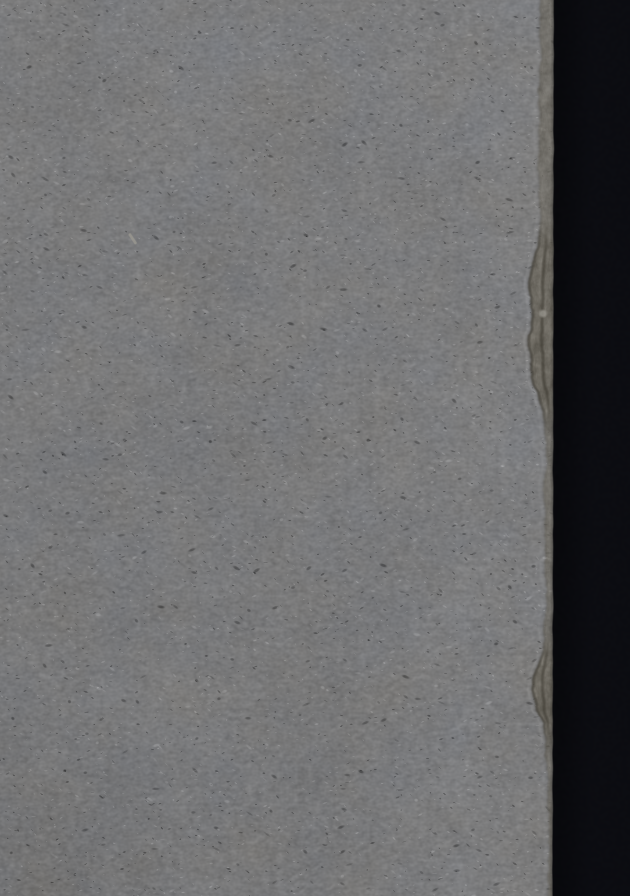
Give the GLSL for this texture, as a WebGL 2 fragment shader.

```glsl
#version 300 es
precision highp float;

uniform vec2 u_resolution;
out vec4 fragColor;

const float ASPECT = 0.703;
const float BOARD_EDGE = 0.879;
const vec3 PAPER = vec3(0.476, 0.477, 0.481);
const vec3 BACKDROP = vec3(0.043, 0.046, 0.064);
const vec3 WORN = vec3(0.415, 0.400, 0.365);
const vec3 CREASE = vec3(0.235, 0.222, 0.190);
const vec3 FIBRE = vec3(0.61, 0.60, 0.57);
const float GRAIN = 0.060;
const float MOTTLE = 0.042;
const float FLECK_DARKNESS = 0.15;
const float FLECK_LIGHTNESS = 0.085;

vec2 hash2(vec2 p) {
  vec3 h = fract(p.xyx * vec3(0.1031, 0.1030, 0.0973));
  h += dot(h, h.yzx + 33.33);
  return fract((h.xx + h.yz) * h.zy);
}

float corner(vec2 cell, vec2 offset, vec2 f) {
  return dot(hash2(cell + offset) * 2.0 - 1.0, f - offset);
}

float gradientNoise(vec2 p) {
  vec2 cell = floor(p), f = fract(p);
  vec2 s = f * f * f * (f * (f * 6.0 - 15.0) + 10.0);
  float low = mix(corner(cell, vec2(0, 0), f), corner(cell, vec2(1, 0), f), s.x);
  float high = mix(corner(cell, vec2(0, 1), f), corner(cell, vec2(1, 1), f), s.x);
  return mix(low, high, s.y);
}

float fbm(vec2 p) {
  float sum = 0.0, amplitude = 1.0;
  for (int i = 0; i < 4; i++) {
    sum += amplitude * gradientNoise(p);
    p = p * 2.03 + 17.3;
    amplitude *= 0.6;
  }
  return sum;
}

float segment(vec2 p, vec2 a, vec2 b) {
  vec2 ab = b - a;
  return length(p - a - ab * clamp(dot(p - a, ab) / dot(ab, ab), 0.0, 1.0));
}

// One short, mostly horizontal fibre in some of the grid cells
float flecks(vec2 p, float density, float chance, float seed) {
  vec2 g = p * density, cell = floor(g) + seed;
  vec2 shape = hash2(cell + 71.7), pick = hash2(cell + 137.1);
  vec2 d = fract(g) - mix(vec2(0.25), vec2(0.75), hash2(cell));
  float angle = (shape.x - 0.6) * 1.5;
  d = mat2(cos(angle), -sin(angle), sin(angle), cos(angle)) * d;
  d /= vec2(mix(0.10, 0.24, shape.y), mix(0.06, 0.10, pick.y));
  return step(pick.x, chance) * (1.0 - smoothstep(0.3, 1.2, length(d))) * mix(0.4, 1.0, pick.y);
}

// Width of the worn strip at height y, with two torn chips
float wornWidth(float y) {
  float width = mix(0.007, 0.012, smoothstep(0.13, 0.18, y));
  width += 0.011 * smoothstep(0.70, 0.78, y);
  width += 0.024 * smoothstep(0.525, 0.59, y) * (1.0 - smoothstep(0.68, 0.76, y));
  width += 0.019 * smoothstep(0.18, 0.225, y) * (1.0 - smoothstep(0.235, 0.29, y));
  return width + 0.007 * fbm(vec2(y * 24.0, 3.7));
}

void main() {
  vec2 uv = gl_FragCoord.xy / u_resolution;
  vec2 p = uv * vec2(ASPECT, 1.0);
  float pixel = 1.0 / u_resolution.x;

  // Paper tone, mottling and grain
  float tone = 0.012 * (uv.y - 0.5) + 0.012 * smoothstep(0.45, 0.85, uv.x);
  tone -= 0.018 * (1.0 - smoothstep(0.0, 0.35, length(uv * vec2(0.8, 1.0))));
  tone += MOTTLE * (0.5 * fbm(p * 7.0) + 0.55 * fbm(p * vec2(28.0, 42.0)));
  tone += GRAIN * (gradientNoise(p * vec2(120.0, 190.0)) + 0.7 * gradientNoise(p * vec2(250.0, 310.0) + 9.0));
  vec3 colour = PAPER + tone;
  colour += vec3(0.010, 0.002, -0.012) * fbm(p * 11.0 + 40.0);

  // Scattered dark and pale fibres
  for (int i = 0; i < 3; i++) {
    float layer = float(i), density = 48.0 + 28.0 * layer;
    colour -= FLECK_DARKNESS * flecks(p + 0.013 * layer, density, 0.20, 19.0 * layer);
    colour += FLECK_LIGHTNESS * flecks(p + 0.007 + 0.017 * layer, density, 0.20, 300.0 + 23.0 * layer);
  }

  // Pale scratch and faint lower crease
  float scratch = segment(p, vec2(0.145, 0.738), vec2(0.151, 0.729));
  colour = mix(colour, FIBRE, 0.8 * (1.0 - smoothstep(0.0006, 0.0025, scratch)));
  float crease = segment(p, vec2(0.492, 0.095), vec2(0.518, 0.048));
  colour -= 0.025 * (1.0 - smoothstep(0.0, 0.012, crease));

  // Worn strip with torn outline
  float edge = BOARD_EDGE - 0.002 * (1.0 - uv.y) + 0.0018 * gradientNoise(vec2(uv.y * 45.0, 8.2));
  float inset = edge - uv.x;
  float width = wornWidth(uv.y);
  float chip = smoothstep(0.51, 0.56, uv.y) * (1.0 - smoothstep(0.71, 0.77, uv.y));
  chip += smoothstep(0.16, 0.20, uv.y) * (1.0 - smoothstep(0.25, 0.30, uv.y));
  float strip = 1.0 - smoothstep(width - 0.003, width + 0.003, inset);
  vec3 wornColour = WORN + 0.10 * fbm(p * vec2(90.0, 45.0)) + 0.5 * tone;
  colour = mix(colour, wornColour, strip * mix(0.65, 0.9, chip));
  float outline = 1.0 - smoothstep(0.0, 0.0045, abs(inset - width));
  colour = mix(colour, CREASE, outline * mix(0.12, 0.55, chip));
  float fold = abs(inset - width * 0.48 - 0.006 * gradientNoise(vec2(uv.y * 19.0, 2.4)));
  colour = mix(colour, CREASE, 0.55 * chip * (1.0 - smoothstep(0.0, 0.005, fold)));
  float lip = 1.0 - smoothstep(0.0, 0.004, abs(inset - width - 0.007));
  colour += 0.035 * lip * mix(0.4, 1.0, chip);
  float knot = length((uv - vec2(0.862, 0.650)) * vec2(ASPECT, 1.0));
  colour = mix(colour, FIBRE, 0.75 * (1.0 - smoothstep(0.002, 0.006, knot)));
  colour *= 1.0 - 0.22 * (1.0 - smoothstep(0.0, 0.006, inset));

  // Dark backdrop, deepest beside the board
  vec3 backdrop = BACKDROP * mix(0.72, 1.06, smoothstep(0.0, 0.07, -inset));
  backdrop += 0.006 * gradientNoise(p * 160.0);
  colour = mix(backdrop, colour, smoothstep(-pixel, pixel, inset));

  fragColor = vec4(clamp(colour, 0.0, 1.0), 1.0);
}
```
